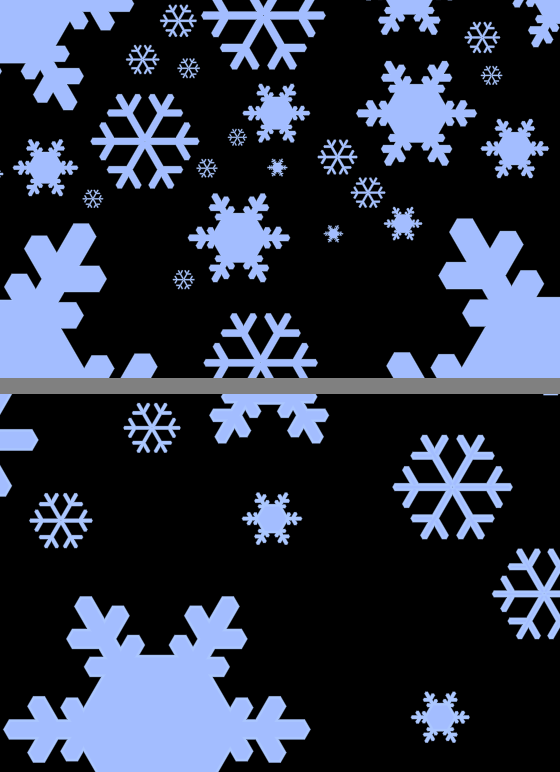
Top: the whole. Bottom: its middle third, enlarged.
This pattern is drawn by a Shadertoy shader. Its source:

```glsl
// Flat pale-blue snowflakes of many sizes, packed without overlap on black.
#define FLAKE_COLOR vec3(0.64, 0.74, 1.0)
#define RIM_COLOR vec3(0.67, 0.78, 1.0)
#define RIM_WIDTH 0.003
#define LARGE_RADIUS 0.15
#define LEVEL_SHRINK 0.57
#define LEVELS 4
#define TRIES 70
#define PER_LEVEL 8
#define ARM_HALF_WIDTH 0.066
#define SEED 11u

const vec2 DIR30 = vec2(0.8660254, 0.5);
const vec2 DIR60 = vec2(0.5, 0.8660254);
const int MAX_FLAKES = 3 + LEVELS * PER_LEVEL;

// Three random values in 0..1 from integer keys
vec3 hash3(uvec3 v) {
    v = v * 1664525u + 1013904223u;
    v.x += v.y * v.z; v.y += v.z * v.x; v.z += v.x * v.y;
    v ^= v >> 16u;
    v.x += v.y * v.z; v.y += v.z * v.x; v.z += v.x * v.y;
    return vec3(v >> 8u) / 16777216.0;
}

// Bar along +x from the origin, ending in a 120 degree point
float barDistance(vec2 p, float len) {
    float side = abs(p.y);
    float tip = dot(vec2(p.x - len, side), DIR30);
    return max(max(side - ARM_HALF_WIDTH, tip), -p.x);
}

// Side branch leaving the arm at 60 degrees
float branchDistance(vec2 p, float start, float len) {
    p.x -= start;
    vec2 along = vec2(dot(p, DIR60), dot(p, vec2(-DIR60.y, DIR60.x)));
    return barDistance(along, len);
}

// Unit snowflake, either with a solid hexagonal core or with open arms
float flakeDistance(vec2 p, bool solidCore) {
    // Fold the plane into half of one arm's sector
    p = abs(p);
    vec2 mirror = vec2(-DIR30.y, DIR30.x);
    p -= 2.0 * max(dot(p, mirror), 0.0) * mirror;
    p.y = abs(p.y);

    float d = barDistance(p, 1.0);
    if (solidCore) {
        d = min(d, dot(p, DIR30) - 0.485);
        d = min(d, branchDistance(p, 0.47, 0.24));
        return min(d, branchDistance(p, 0.68, 0.25));
    }
    return min(d, branchDistance(p, 0.6, 0.4));
}

// Distance to one placed flake: xy is the centre, z the radius
float placedDistance(vec2 p, vec3 flake, bool solidCore) {
    vec2 q = p - flake.xy;
    float bound = length(q) - flake.z;
    if (bound > 0.02) return bound;
    return flakeDistance(q / flake.z, solidCore) * flake.z;
}

void mainImage(out vec4 fragColor, in vec2 fragCoord) {
    float pixel = 1.0 / iResolution.y;
    vec2 canvas = vec2(iResolution.x * pixel, 1.0);
    vec2 p = fragCoord * pixel;

    vec3 flakes[MAX_FLAKES];
    int count = 0;
    float d = 1e3;

    // Giant flakes cut off by three corners
    vec3 giantRadius = vec3(0.53, 0.545, 0.325);
    for (int i = 0; i < 3; i++) {
        vec2 corner = vec2(float(i & 1), float(i >> 1));
        vec2 center = corner * canvas + vec2(-0.03 + 0.03 * float(i), -0.05);
        if (i == 2) center.y += 0.04;
        flakes[count] = vec3(center, giantRadius[i]);
        d = min(d, placedDistance(p, flakes[count], true));
        count++;
    }

    // Random packing, from the largest level down to the smallest
    for (int level = 0; level < LEVELS; level++) {
        float levelRadius = LARGE_RADIUS * pow(LEVEL_SHRINK, float(level));
        int placed = 0;
        for (int i = 0; i < TRIES && placed < PER_LEVEL; i++) {
            vec3 rnd = hash3(uvec3(uint(i), uint(level), SEED));
            float radius = levelRadius * mix(0.9, 1.1, rnd.z);
            vec2 center = mix(vec2(-0.04), canvas + 0.04, rnd.xy);

            bool isFree = true;
            for (int j = 0; j < count && isFree; j++) {
                vec2 gap = center - flakes[j].xy;
                float reach = radius + flakes[j].z;
                isFree = dot(gap, gap) > reach * reach;
            }
            if (!isFree) continue;

            flakes[count] = vec3(center, radius);
            float kind = fract(rnd.z * 37.0 + rnd.x * 53.0);
            bool solidCore = kind < 0.75 - 0.15 * float(level);
            d = min(d, placedDistance(p, flakes[count], solidCore));
            count++;
            placed++;
        }
    }

    // Smooth edge with a faint lighter rim
    float cover = smoothstep(0.8 * pixel, -0.8 * pixel, d);
    vec3 fill = mix(FLAKE_COLOR, RIM_COLOR, smoothstep(-RIM_WIDTH, -0.5 * RIM_WIDTH, d));
    fragColor = vec4(fill * cover, 1.0);
}
```
